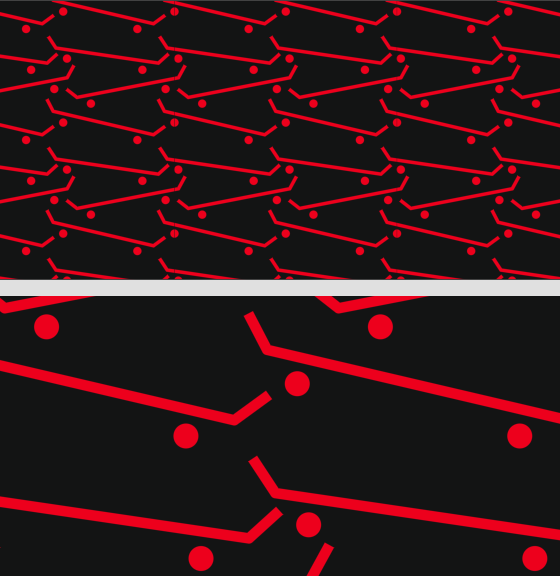
Top, the full canvas; bottom, a detail of the centre.
Give the GLSL for this pattern, as a WebGL 2 fragment shader.

```glsl
#version 300 es
precision highp float;

uniform vec2 u_resolution;
out vec4 fragColor;

const vec2 TILE = vec2(152.6, 152.25);

// Bar with a round start and a flat end
float bar(vec2 p, vec2 start, vec2 end) {
    vec2 axis = normalize(end - start);
    vec2 rel = p - start;
    float along = dot(rel, axis);
    float side = length(rel - axis * max(along, 0.0)) - 2.4;
    return max(side, along - length(end - start));
}

float wheel(vec2 p, vec2 center) {
    return length(p - center) - 5.7;
}

// Deck with two bent tips and two wheels
float board(vec2 p, vec2 tipL, vec2 bendL, vec2 bendR, vec2 tipR, vec2 wheelL, vec2 wheelR) {
    // Fold to the nearest repeat around the middle of the deck
    vec2 middle = 0.5 * (bendL + bendR);
    p -= TILE * round((p - middle) / TILE);

    // Decks are wider than a tile, so include both neighbours
    float d = 1e5;
    for (int i = -1; i <= 1; i++) {
        vec2 q = p + vec2(float(i) * TILE.x, 0.0);
        d = min(d, bar(q, bendL, bendR));
        d = min(d, min(bar(q, bendL, tipL), bar(q, bendR, tipR)));
        d = min(d, min(wheel(q, wheelL), wheel(q, wheelR)));
    }
    return d;
}

void main() {
    // Canvas is 384 units tall, y pointing down from the top edge
    float pixel = 384.0 / u_resolution.y;
    vec2 p = vec2(gl_FragCoord.x, u_resolution.y - gl_FragCoord.y) * pixel;

    // Three boards per tile
    float d = board(p, vec2(64.3, 136.0), vec2(72.9, 152.6), vec2(210.5, 184.8),
                    vec2(226.4, 173.2), vec2(86.7, 168.1), vec2(188.4, 192.0));
    d = min(d, board(p, vec2(66.3, 202.3), vec2(76.7, 218.1), vec2(217.2, 238.8),
                     vec2(231.2, 226.1), vec2(91.9, 232.6), vec2(195.3, 248.0)));
    d = min(d, board(p, vec2(91.3, 122.4), vec2(105.6, 133.6), vec2(244.7, 106.6),
                     vec2(254.0, 89.6), vec2(124.7, 142.1), vec2(227.1, 122.1)));

    vec3 ground = vec3(0.075, 0.08, 0.08);
    vec3 red = vec3(0.93, 0.0, 0.11);
    float ink = 1.0 - smoothstep(-0.75 * pixel, 0.75 * pixel, d);

    // Faint seam across the red, every second tile
    float seam = abs(mod(p.x - 239.2 + TILE.x, 2.0 * TILE.x) - TILE.x);
    ink *= 1.0 - 0.35 * (1.0 - smoothstep(0.2, 1.0, seam));
    vec3 color = mix(ground, red, ink);

    // Thin grey trim along the top and bottom edges
    float edge = min(p.y, 384.0 - p.y);
    float trim = 1.0 - smoothstep(-0.5 * pixel, 0.5 * pixel, edge - 1.4);
    color = mix(color, vec3(0.28), 0.9 * trim);

    fragColor = vec4(color, 1.0);
}
```
